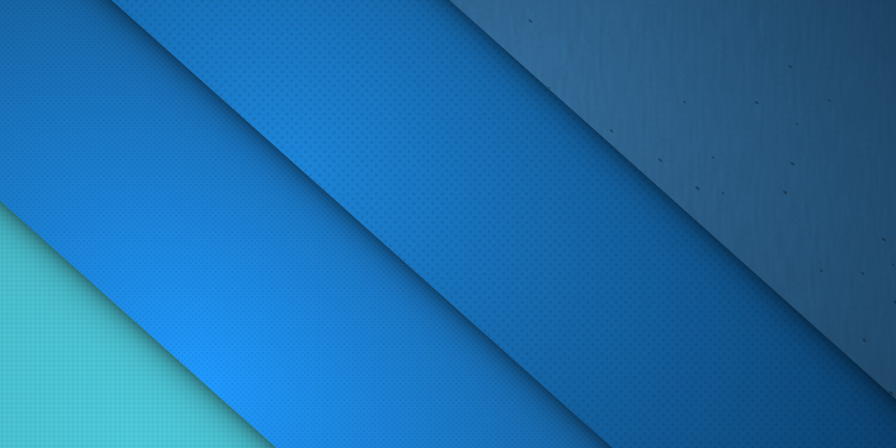
Reproduce this background procedurally as a Shadertoy shader.

```glsl
// Overlapping diagonal paper sheets in teal, blue and slate with fine textures.

const float TAU = 6.2831853;
const vec2 ACROSS = vec2(0.6665, 0.7455);  // unit normal of the sheet edges
const vec2 ALONG = vec2(0.7455, -0.6665);

vec2 hash2(vec2 p) {
    vec3 q = fract(p.xyx * vec3(0.1031, 0.103, 0.0973));
    q += dot(q, q.yzx + 33.33);
    return fract((q.xx + q.yz) * q.zy);
}

float cornerSlope(vec2 cell, vec2 corner, vec2 f) {
    return dot(hash2(cell + corner) * 2.0 - 1.0, f - corner);
}

float gradientNoise(vec2 p) {
    vec2 i = floor(p), f = fract(p);
    vec2 u = f * f * f * (f * (f * 6.0 - 15.0) + 10.0);
    float low = mix(cornerSlope(i, vec2(0, 0), f), cornerSlope(i, vec2(1, 0), f), u.x);
    float high = mix(cornerSlope(i, vec2(0, 1), f), cornerSlope(i, vec2(1, 1), f), u.x);
    return mix(low, high, u.y);
}

// Staggered round dots, 0 to 1
float dots(vec2 p, float period) {
    vec2 wave = cos(TAU * p / period);
    return smoothstep(0.0, 0.9, wave.x * wave.y);
}

// Straight woven grid, -1 to 1
float weave(vec2 p, float period) {
    vec2 wave = cos(TAU * p / period);
    return 0.5 * (wave.x + wave.y);
}

// Sparse short slanted flecks, one candidate per cell
float flecks(vec2 p, float cellSize, float share, float pixel) {
    vec2 cell = floor(p / cellSize);
    vec2 seed = hash2(cell);
    vec2 offset = p - (cell + 0.2 + 0.6 * hash2(cell + 57.0)) * cellSize;
    vec2 q = vec2(dot(offset, ALONG), dot(offset, ACROSS) * 2.0);
    float radius = mix(0.003, 0.006, seed.y);
    return step(seed.x, share) * (1.0 - smoothstep(-pixel, pixel, length(q) - radius));
}

// Glow stretched along the sheet direction
vec3 glow(vec2 p, vec2 centre, float stretch, float reach, vec3 bright, vec3 dark) {
    vec2 d = p - centre;
    float r = length(vec2(dot(d, ACROSS), dot(d, ALONG) * stretch));
    return mix(bright, dark, clamp(r / reach, 0.0, 1.0));
}

// Puts one sheet over another and drops a soft shadow beside its edge
vec3 overlay(vec3 below, vec3 sheet, float edgeDistance, float pixel) {
    float shadow = 0.42 * exp(min(edgeDistance, 0.0) / 0.027);
    float cover = smoothstep(-0.7 * pixel, 0.7 * pixel, edgeDistance);
    return mix(below * (1.0 - shadow), sheet, cover);
}

void mainImage(out vec4 fragColor, in vec2 fragCoord) {
    vec2 p = fragCoord / iResolution.y;
    float pixel = 1.0 / iResolution.y;
    float across = dot(p, ACROSS);

    // Teal corner with a tight weave
    vec3 teal = glow(p, vec2(0.3, 0.0), 0.8, 0.7,
                     vec3(0.30, 0.78, 0.85), vec3(0.27, 0.70, 0.75));
    teal *= 1.0 + 0.035 * weave(p, 0.0105);

    // Bright blue sheet with small dots
    vec3 azure = glow(p, vec2(0.45, 0.15), 0.7, 0.85,
                      vec3(0.12, 0.59, 0.98), vec3(0.08, 0.35, 0.57));
    azure *= 1.02 - 0.07 * dots(p, 0.0125);

    // Deeper blue sheet with larger dots
    vec3 cobalt = glow(p, vec2(0.65, 0.64), 0.7, 1.1,
                       vec3(0.11, 0.515, 0.84), vec3(0.04, 0.25, 0.43));
    cobalt *= 1.015 - 0.08 * dots(p, 0.021);

    // Slate sheet with fibres, grain and flecks
    vec3 slate = glow(p, vec2(1.146, 0.818), 0.6, 0.85,
                      vec3(0.20, 0.42, 0.60), vec3(0.10, 0.24, 0.36));
    float fibres = gradientNoise(p * vec2(95.0, 14.0));
    float grain = gradientNoise(p * 110.0);
    slate *= 1.0 + 0.06 * fibres + 0.04 * grain;
    slate *= 1.0 - 0.3 * flecks(p, 0.075, 0.3, pixel);

    // Stack the sheets from the lower left to the upper right
    vec3 color = overlay(teal, azure, across - 0.411, pixel);
    color = overlay(color, cobalt, across - 0.911, pixel);
    color = overlay(color, slate, across - 1.414, pixel);

    fragColor = vec4(color, 1.0);
}
```
